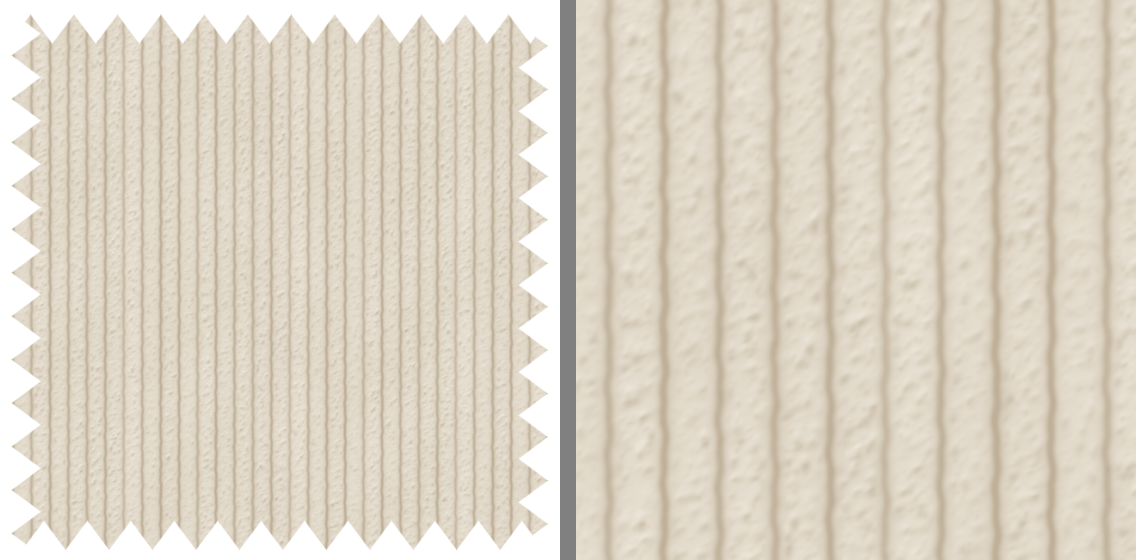
Left, the full canvas; right, a detail of the centre.
Give the GLSL for this texture, as a Shadertoy shader.

```glsl
// Cream corduroy fabric swatch with pinking-shear zigzag edges on white.

const vec3 PAPER = vec3(1.0);
const vec3 PILE_LIGHT = vec3(0.898, 0.868, 0.812);
const vec3 GROOVE_DARK = vec3(0.765, 0.708, 0.622);

const float TOOTH_PITCH = 0.0776;  // width of one zigzag tooth
const float TOOTH_DEPTH = 0.0521;
const float RIB_PITCH = 0.03294;   // distance between two grooves
const float FIRST_GROOVE = 0.0564;
const float RIB_CYCLE = 9.0;       // ribs before the variation recurs
const float TAU = 6.2831853;

vec2 hash2(vec2 p) {
    vec3 q = fract(vec3(p.xyx) * vec3(0.1031, 0.1030, 0.0973));
    q += dot(q, q.yzx + 33.33);
    return fract((q.xx + q.yz) * q.zy);
}

// Triangle wave: 0 at each tooth tip, TOOTH_DEPTH at each notch.
float zigzag(float along, float tip) {
    float t = (along - tip) / TOOTH_PITCH;
    return TOOTH_DEPTH * 2.0 * abs(t - floor(t + 0.5));
}

// Distance inside the cut edge, positive within the cloth.
float swatchDistance(vec2 uv) {
    float left = uv.x - 0.0208 - zigzag(uv.y, 0.0474);
    float right = 0.978 - uv.x - zigzag(uv.y, 0.0643);
    float bottom = uv.y - 0.018 - zigzag(uv.x, 0.0396);
    float top = 0.974 - uv.y - zigzag(uv.x, 0.0546);
    float slope = 2.0 * TOOTH_DEPTH / TOOTH_PITCH;
    return min(min(left, right), min(bottom, top)) / sqrt(1.0 + slope * slope);
}

// Wrapping cellular relief: x = side-lit slope, y = depth of the dents.
vec2 dentRelief(vec2 uv, float cells, float seed) {
    vec2 p = uv * cells;
    vec2 base = floor(p);
    vec2 relief = vec2(0.0);
    for (int j = -1; j <= 1; j++)
    for (int i = -1; i <= 1; i++) {
        vec2 cell = base + vec2(i, j);
        vec2 id = mod(cell, cells) + seed;
        vec2 d = p - cell - hash2(id);
        vec2 rnd = hash2(id + 57.0);
        float angle = 0.8 + 1.6 * (rnd.x - 0.5);
        vec2 axis = vec2(cos(angle), sin(angle));
        float lengthwise = dot(d, axis);
        float across = dot(d, vec2(-axis.y, axis.x));
        float bump = exp(-5.0 * lengthwise * lengthwise - 13.0 * across * across);
        relief += bump * vec2(5.0 * dot(d, vec2(0.5, -0.87)) * (0.4 + rnd.y), rnd.y * rnd.y);
    }
    return relief;
}

// Slow wrapping drift of tone made of layered sines.
float drift(vec2 uv) {
    vec2 a = TAU * uv;
    return 0.5 * sin(3.0 * a.y + 1.5 * sin(2.0 * a.x))
         + 0.3 * sin(5.0 * a.x - 4.0 * a.y + 1.0)
         + 0.2 * sin(9.0 * a.y + 7.0 * a.x + 2.0);
}

// Shade of the cloth: 0 is lit pile, 1 is the bottom of a groove.
float corduroyShade(vec2 uv) {
    float wobble = 0.018 * sin(TAU * 23.0 * uv.y + 40.0 * uv.x)
                 + 0.012 * sin(TAU * 51.0 * uv.y);
    float x = (uv.x - FIRST_GROOVE) / RIB_PITCH + wobble;
    float groove = floor(x + 0.5);
    float offset = x - groove;
    vec2 grooveRnd = hash2(vec2(mod(groove, RIB_CYCLE), 3.0));
    vec2 ribRnd = hash2(vec2(mod(floor(x), RIB_CYCLE), 11.0));

    // Narrow dark core, wider soft shadow.
    float core = exp(-pow(offset / 0.085, 2.0)) * mix(0.55, 0.9, grooveRnd.x);
    float soft = exp(-pow(offset / 0.2, 2.0)) * mix(0.18, 0.32, grooveRnd.y);

    // Tufted pile, roughest along the crown of each rib.
    float crown = smoothstep(0.08, 0.28, abs(offset));
    vec2 coarse = dentRelief(uv, 90.0, 0.0);
    vec2 fine = dentRelief(uv, 160.0, 200.0);
    float tufts = 0.26 * coarse.x + 0.14 * fine.x + 0.26 * coarse.y + 0.10 * fine.y;
    tufts *= mix(0.2, 1.0, crown) * mix(0.6, 1.2, ribRnd.x);

    float tint = 0.10 * ribRnd.y + 0.05 * drift(uv);
    return clamp(core + soft + tufts + tint, -0.15, 1.1);
}

void mainImage(out vec4 fragColor, in vec2 fragCoord) {
    vec2 uv = fragCoord / iResolution.xy;
    float pixel = 1.0 / iResolution.y;
    vec3 cloth = mix(PILE_LIGHT, GROOVE_DARK, corduroyShade(uv));
    float inside = smoothstep(-pixel, pixel, swatchDistance(uv));
    fragColor = vec4(mix(PAPER, cloth, inside), 1.0);
}
```
